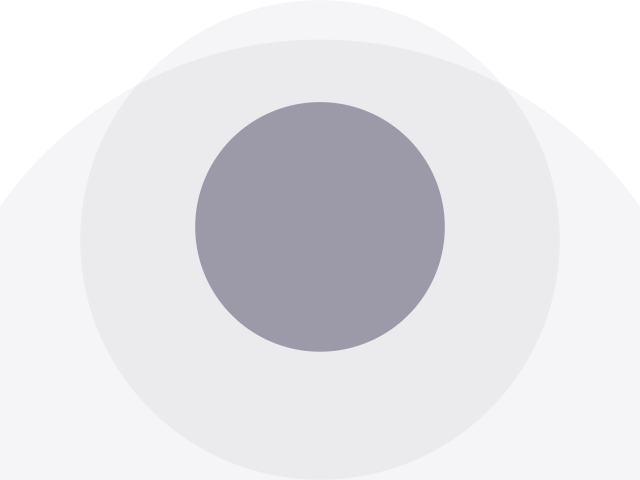
A WebGL 2 fragment shader for this background:

```glsl
#version 300 es
precision highp float;

uniform vec2 u_resolution;
out vec4 fragColor;

// Lengths are fractions of the canvas height; x is measured from the centre.
const vec3 PAPER = vec3(1.0);
const vec3 INK = vec3(0.612, 0.600, 0.659);
const float VEIL_OPACITY = 0.105;

const vec2 HILL_CENTER = vec2(0.0, 0.105);
const float HILL_RADIUS = 0.8125;
const vec2 HALO_CENTER = vec2(0.0, 0.5);
const float HALO_RADIUS = 0.4995;
const vec2 CORE_CENTER = vec2(0.0, 0.5273);
const float CORE_RADIUS = 0.26;

// Antialiased disc coverage, with an edge one pixel wide.
float disc(vec2 p, vec2 center, float radius) {
    float dist = length(p - center) - radius;
    return clamp(0.5 - dist * u_resolution.y, 0.0, 1.0);
}

void main() {
    vec2 p = (gl_FragCoord.xy - vec2(0.5 * u_resolution.x, 0.0)) / u_resolution.y;

    // Two translucent veils that darken where they overlap
    vec3 color = PAPER;
    color = mix(color, INK, VEIL_OPACITY * disc(p, HILL_CENTER, HILL_RADIUS));
    color = mix(color, INK, VEIL_OPACITY * disc(p, HALO_CENTER, HALO_RADIUS));

    // Solid core
    color = mix(color, INK, disc(p, CORE_CENTER, CORE_RADIUS));

    fragColor = vec4(color, 1.0);
}
```
